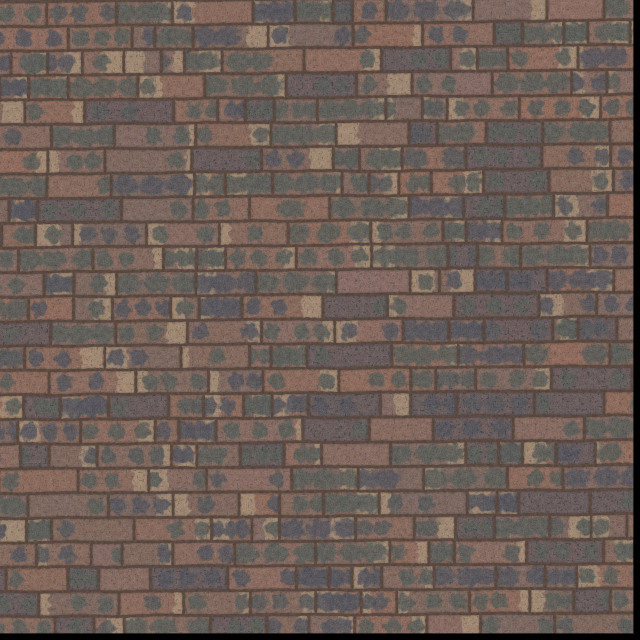
Give the GLSL for this texture, as a Shadertoy shader.

```glsl
// Weathered brick wall: 26 slightly tilted courses of uneven stretchers and headers.
// Each brick gets a hashed body tone, a cream end and dark kiln blotches bent by
// gradient noise; thin brown mortar separates them, with a black right and lower margin.

const float COURSE = 0.0384;      // course height in canvas units
const float PITCH = 2.9;          // mean brick spacing in course heights
const float JOINT = 0.058;        // half mortar width in course heights
const float MARGIN = 0.0104;      // black margin in canvas units

const vec3 MORTAR = vec3(0.35, 0.285, 0.25);
const vec3 ORANGE = vec3(0.575, 0.425, 0.36);
const vec3 ROSE   = vec3(0.53, 0.425, 0.395);
const vec3 UMBER  = vec3(0.46, 0.40, 0.37);
const vec3 CREAM  = vec3(0.64, 0.55, 0.46);
const vec3 MOSS   = vec3(0.365, 0.37, 0.35);
const vec3 SLATE  = vec3(0.31, 0.33, 0.365);
const vec3 PLUM   = vec3(0.40, 0.355, 0.36);

float hash(vec2 p) {
    vec3 q = fract(p.xyx * 0.1031);
    q += dot(q, q.yzx + 33.33);
    return fract((q.x + q.y) * q.z);
}

// Independent random value per brick and channel
float pick(vec2 id, float channel) {
    return hash(id + channel * vec2(17.0, 59.0));
}

float gradDot(vec2 cell, vec2 d) {
    float a = 6.2832 * hash(cell);
    return dot(vec2(cos(a), sin(a)), d);
}

float gradNoise(vec2 p) {
    vec2 i = floor(p), f = p - i;
    vec2 w = f * f * f * (f * (f * 6.0 - 15.0) + 10.0);
    vec2 e = vec2(1.0, 0.0);
    return mix(mix(gradDot(i, f), gradDot(i + e.xy, f - e.xy), w.x),
               mix(gradDot(i + e.yx, f - e.yx), gradDot(i + e.xx, f - e.xx), w.x), w.y);
}

float boxDist(vec2 p, vec2 halfSize) {
    vec2 d = abs(p) - halfSize;
    return length(max(d, 0.0)) + min(max(d.x, d.y), 0.0);
}

// Left edge of slot i in a course, in units of the pitch
float slotEdge(float i, float row) {
    return i + 0.3 * hash(vec2(i + 40.0, row + 7.0));
}

// Finds the brick at x: returns left edge, right edge and column id
vec3 findBrick(float x, float row) {
    float i = floor(x);
    if (x < slotEdge(i, row)) i -= 1.0;
    float left = slotEdge(i, row), right = slotEdge(i + 1.0, row);
    vec2 slot = vec2(i + 50.0, row);
    float id = 2.0 * i + 100.0;
    if (pick(slot, 1.0) < 0.25) {
        float cut = mix(left, right, mix(0.36, 0.64, pick(slot, 2.0)));
        if (x < cut) right = cut;
        else { left = cut; id += 1.0; }
    }
    return vec3(left, right, id);
}

// Brick face; q is centred on the brick, in course heights
vec3 brickColor(vec2 q, float halfWidth, vec2 id) {
    vec2 n = q + id * vec2(3.7, 5.3);
    vec2 s = q + 0.2 * vec2(gradNoise(n * 4.0), gradNoise(n * 4.0 + 31.0));
    float kind = pick(id, 3.0);
    vec3 col = mix(mix(ROSE, ORANGE, pick(id, 4.0)), UMBER, 0.7 * pick(id, 5.0));
    if (kind < 0.17) col = mix(col, PLUM, 0.85);

    // Pale end
    float side = pick(id, 6.0) < 0.35 ? -1.0 : 1.0;
    float pale = step(0.42, pick(id, 7.0)) * step(0.17, kind);
    float reach = halfWidth - mix(0.25, 1.0, pick(id, 8.0));
    col = mix(col, CREAM, 0.85 * pale * smoothstep(-0.05, 0.05, side * s.x - reach));

    // Kiln blotches: a long smear on some bricks, rounded spots on the rest
    vec3 burnt = mix(MOSS, mix(PLUM, SLATE, 0.6), smoothstep(0.45, 0.75, pick(id, 9.0)));
    float smear = step(0.17, kind) * step(kind, 0.42);
    for (float k = 0.0; k < 3.0; k++) {
        float center = (k - 1.0) * 0.68 * halfWidth + 0.3 * (pick(id, 10.0 + k) - 0.5);
        vec2 radius = mix(vec2(0.36, 0.37), vec2(0.58, 0.42), smear);
        float d = length((s - vec2(center, 0.0)) / radius);
        float present = step(pick(id, 14.0 + k), mix(0.62, 0.92, smear));
        col = mix(col, burnt, 0.88 * present * (1.0 - smoothstep(0.72, 1.12, d)));
    }

    // Pits and grain
    float pits = smoothstep(0.2, 0.42, gradNoise(n * 9.0 + 70.0));
    col = mix(col, SLATE * 0.85, pits * (kind < 0.17 ? 0.65 : 0.28));
    return col + 0.06 * gradNoise(n * 17.0) + 0.045 * gradNoise(n * 5.0 + 12.0);
}

void mainImage(out vec4 fragColor, in vec2 fragCoord) {
    vec2 uv = fragCoord / iResolution.xy;
    float pixel = 1.0 / min(iResolution.x, iResolution.y);
    float down = 1.0 - uv.y;

    // Courses rise to the right, more strongly near the top
    float y = (down + uv.x * (0.0105 - 0.005 * down) - 0.0033) / COURSE;
    y += 0.06 * gradNoise(vec2(uv.x * 14.0, down * 9.0));
    float row = floor(y) + 3.0;
    float shift = 0.5 * mod(row, 2.0) + 0.5 * hash(vec2(row, 21.0));
    vec3 brick = findBrick(uv.x / (COURSE * PITCH) + shift, row);

    float x = uv.x / (COURSE * PITCH) + shift - 0.5 * (brick.x + brick.y);
    vec2 q = vec2(x * PITCH, fract(y) - 0.5);
    float halfWidth = 0.5 * (brick.y - brick.x) * PITCH;
    float d = boxDist(q, vec2(halfWidth, 0.5) - JOINT);
    d += 0.03 * gradNoise(vec2(uv.x, down) * 150.0);

    float aa = 0.7 * pixel / COURSE;
    vec3 mortar = MORTAR + 0.05 * gradNoise(uv * 210.0);
    vec3 face = brickColor(q, halfWidth, vec2(brick.z, row));
    face *= 1.0 - 0.1 * smoothstep(-0.09, 0.0, d);
    vec3 col = mix(face, mortar, smoothstep(-aa, aa, d));

    float inside = min(1.0 - MARGIN - uv.x, uv.y - MARGIN);
    col *= smoothstep(-pixel, pixel, inside);
    fragColor = vec4(col, 1.0);
}
```
